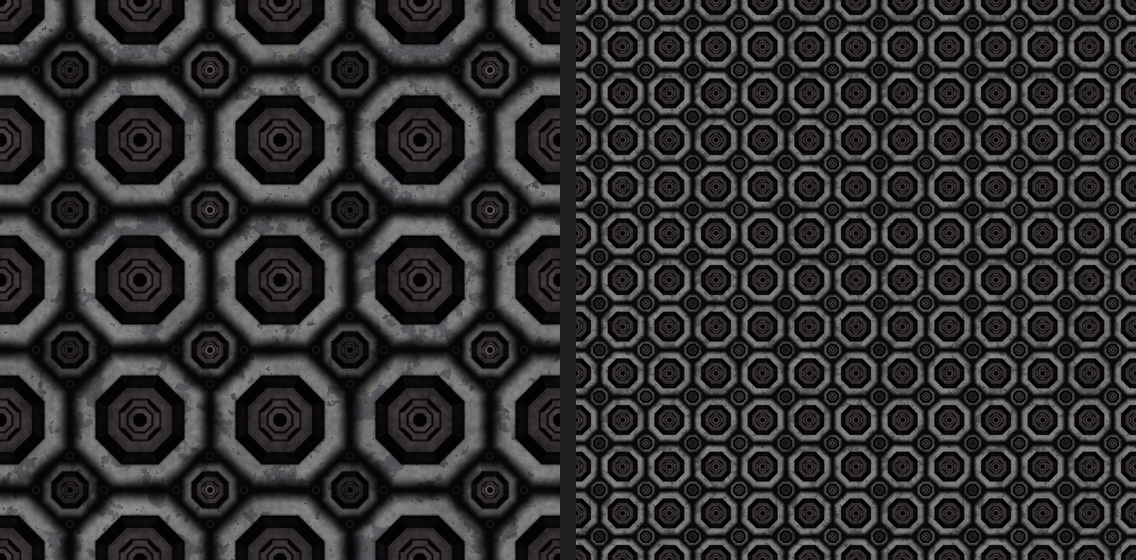
Left, the tile; right, the same tile 3 across and 3 down.
A three.js fragment shader for this pattern:

```glsl
varying vec2 vUv;

float octagon(vec2 p) {
  p = abs(p);
  return max(max(p.x, p.y), (p.x + p.y) * 0.7071);
}

// 1 inside the edge, 0 outside
float inside(float d, float edge, float soft) {
  return 1.0 - smoothstep(edge - soft, edge + soft, d);
}

float band(float d, float inner, float outer, float soft) {
  return inside(d, outer, soft) - inside(d, inner, soft);
}

vec2 gradient(vec2 cell, float period) {
  cell = mod(cell, period);
  float a = 6.2832 * fract(sin(dot(cell, vec2(127.1, 311.7))) * 43758.5);
  return vec2(cos(a), sin(a));
}

// Gradient noise that wraps after a whole period
float noise(vec2 uv, float period) {
  vec2 p = uv * period, i = floor(p), f = fract(p);
  vec2 w = f * f * f * (f * (f * 6.0 - 15.0) + 10.0);
  vec2 e = vec2(1.0, 0.0);
  float a = dot(gradient(i, period), f);
  float b = dot(gradient(i + e.xy, period), f - e.xy);
  float c = dot(gradient(i + e.yx, period), f - e.yx);
  float d = dot(gradient(i + e.xx, period), f - e.xx);
  return mix(mix(a, b, w.x), mix(c, d, w.x), w.y);
}

float fbm(vec2 uv, float period) {
  float sum = 0.0, amp = 0.6;
  for (int i = 0; i < 4; i++) {
    sum += amp * noise(uv, period);
    period *= 2.0;
    amp *= 0.65;
  }
  return sum;
}

// Recessed hub of nested octagons, one unit in apothem
vec3 hub(vec2 p, float soft, float grime, float glow) {
  float d = octagon(p);
  vec2 a = abs(p);
  float straight = smoothstep(-soft, soft, max(a.x, a.y) - (a.x + a.y) * 0.7071);
  vec3 black = vec3(0.012, 0.011, 0.013);
  vec3 plate = vec3(0.215, 0.192, 0.2) * (1.0 + grime);

  // sloped wall, faintly lit on the four straight sides
  vec3 col = black + plate * 0.14 * straight * band(d, 0.76, 0.95, 0.06) * (1.0 + 2.0 * grime);
  col = mix(col, plate * (1.0 - 0.25 * smoothstep(0.5, 0.75, d)), inside(d, 0.72, soft));

  // bracket ring, heavier on the diagonals
  col = mix(col, black, band(d, mix(0.385, 0.435, straight), 0.48, soft) * mix(0.97, 0.8, straight));
  col = mix(col, black, 0.9 * band(d, 0.25, 0.3, soft));
  col = mix(col, plate * glow, band(d, 0.16, 0.25, soft));
  return mix(col, black, inside(d, 0.15, soft));
}

void main() {
  vec2 g = vUv * 4.0;
  vec2 big = fract(g + 0.5) - 0.5;
  vec2 small = fract(g) - 0.5;
  float bigOdd = mod(floor(g.x + 0.5), 2.0);
  float smallOdd = mod(floor(g.x), 2.0);
  float dBig = octagon(big);
  float dSmall = octagon(small);

  // worn metal: light paint, bluish bare patches, pits
  float wear = fbm(vUv, 16.0);
  float fine = fbm(vUv + 0.37, 64.0);
  float stain = noise(vUv + 0.61, 8.0);
  float bare = smoothstep(0.0, 0.12, wear + 0.35 * fine - 0.16 + 0.12 * bigOdd);
  vec3 metal = mix(vec3(0.47, 0.47, 0.465), vec3(0.335, 0.34, 0.36), bare);
  metal *= 1.0 + 0.28 * fine + 0.18 * stain;
  float flakes = smoothstep(0.28, 0.4, fine + 0.4 * wear);
  metal = mix(metal, vec3(0.27, 0.25, 0.225), 0.7 * flakes);

  // large rims and small collars fade into dark joints
  vec3 col = vec3(0.022);
  float rim = 1.0 - smoothstep(0.385, 0.497, dBig + 0.02 * wear);
  col = mix(col, metal, rim);
  float collar = 1.0 - smoothstep(0.145, 0.212, dSmall + 0.01 * wear);
  col = mix(col, metal * (0.62 + 0.08 * smallOdd), collar);

  // rivets in the corners between collars and rims
  vec2 s = abs(small);
  float rivet = length(vec2(max(s.x, s.y) - 0.243, min(s.x, s.y)));
  col = mix(col, vec3(0.025), 0.85 * inside(rivet, 0.036, 0.008));
  col = mix(col, vec3(0.1), band(rivet, 0.021, 0.029, 0.005));

  // hubs, with a shadow on the metal around each
  col *= 1.0 - 0.35 * inside(dBig, 0.325, 0.018);
  col *= 1.0 - 0.45 * inside(dSmall, 0.135, 0.015);
  float grime = 0.45 * fine + 0.3 * wear;
  vec3 bigHub = hub(big / 0.318, 0.02, grime, 1.15);
  vec3 smallHub = hub(small / 0.132, 0.045, grime, mix(1.0, 1.8, smallOdd));
  col = mix(col, bigHub, inside(dBig, 0.318, 0.006));
  col = mix(col, smallHub * mix(0.7, 0.95, smallOdd), inside(dSmall, 0.132, 0.006));

  gl_FragColor = vec4(col, 1.0);
}
```
